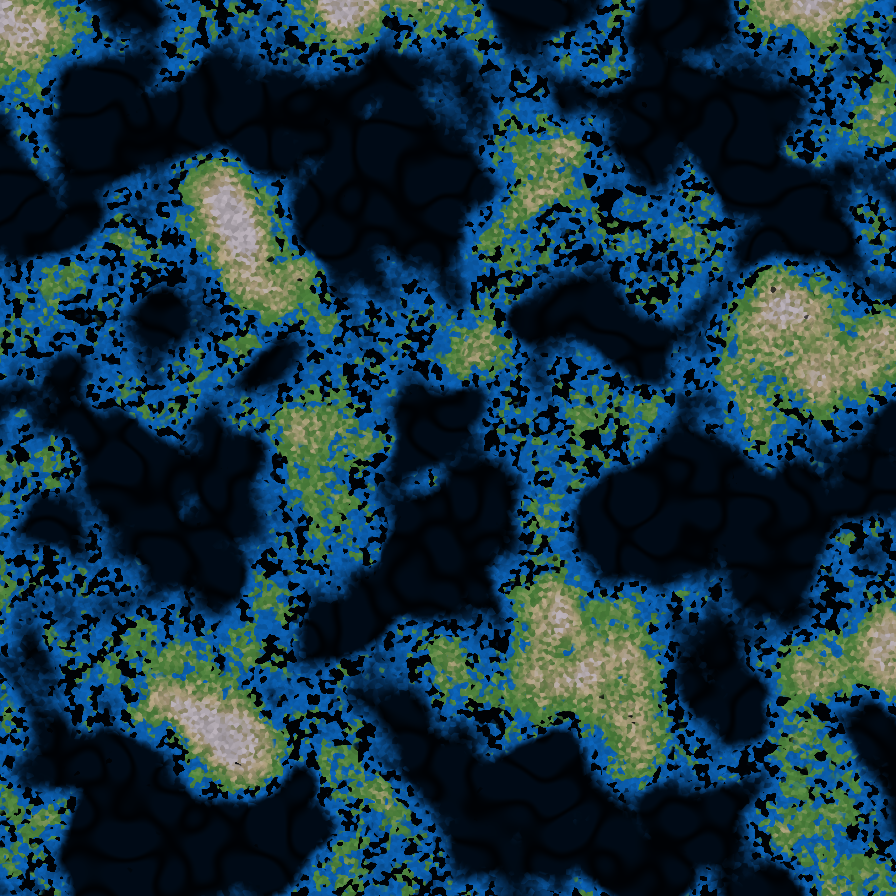
Give the GLSL for this texture, as a WebGL 1 fragment shader.

```glsl
precision highp float;

uniform vec2 u_resolution;

// Relief, in standard deviations of the height field
const float LOWEST_WAVE = 2.6;
const float HIGHEST_WAVE = 20.0;
const float WARP = 0.016;
const float DEEP_LEVEL = -0.64;
const float SHALLOW_LEVEL = 0.28;
const float LAND_LEVEL = 0.80;
const float LAND_RAGGEDNESS = 0.42;
const float EDGE = 0.15;

// Grains, in cells across the canvas
const float FINE_GRAIN = 165.0;
const float COARSE_GRAIN = 62.0;
const float COARSE_SHARE = 0.4;
const float GRAIN_SHARPNESS = 14.0;
const float GRAIN_DEVIATION = 0.173;
const float RARE_SPECKLE = 2.6;
const float DENSE_SPECKLE = 0.55;

const vec3 ABYSS = vec3(0.0, 0.008, 0.02);
const vec3 DEEP = vec3(0.0, 0.04, 0.085);
const vec3 WATER = vec3(0.04, 0.36, 0.67);
const vec3 GRASS = vec3(0.29, 0.50, 0.23);
const vec3 EARTH = vec3(0.47, 0.52, 0.32);
const vec3 ROCK = vec3(0.65, 0.59, 0.47);
const vec3 SUMMIT = vec3(0.66, 0.63, 0.66);

const float TAU = 6.2832;
const float GOLDEN_ANGLE = 2.39996;
const int WAVES = 24;

float hash(vec2 p) {
  return fract(sin(dot(p, vec2(127.1, 311.7))) * 43758.55);
}

// Sum of plane waves in scattered directions, scaled to unit deviation
float layeredSines(vec2 p, float lowest, float highest, float seed) {
  float sum = 0.0;
  float power = 0.0;
  for (int i = 0; i < WAVES; i++) {
    float n = float(i);
    float frequency = lowest * pow(highest / lowest, n / float(WAVES - 1));
    float angle = n * GOLDEN_ANGLE + seed;
    float amplitude = pow(frequency, -0.9);
    float phase = TAU * hash(vec2(n, seed));
    vec2 direction = vec2(cos(angle), sin(angle));
    sum += amplitude * sin(TAU * frequency * dot(p, direction) + phase);
    power += 0.5 * amplitude * amplitude;
  }
  return sum / sqrt(power);
}

// Cellular noise: each cell has a random value, blended softly at its borders
float cellGrain(vec2 p, float seed) {
  vec2 cell = floor(p);
  float total = 0.0;
  float weights = 0.0;
  for (int y = -1; y <= 1; y++) {
    for (int x = -1; x <= 1; x++) {
      vec2 id = cell + vec2(float(x), float(y));
      vec2 jitter = vec2(hash(id + seed), hash(id + seed + 37.3));
      vec2 offset = id + jitter - p;
      float weight = exp(-GRAIN_SHARPNESS * dot(offset, offset));
      total += weight * hash(id + seed + 71.9);
      weights += weight;
    }
  }
  return total / max(weights, 1e-9);
}

// Two grain sizes together, centred on zero with about unit deviation
float grain(vec2 p, float seed) {
  float fine = cellGrain(p * FINE_GRAIN, seed);
  float coarse = cellGrain(p * COARSE_GRAIN, seed + 11.0);
  return (mix(fine, coarse, COARSE_SHARE) - 0.5) / GRAIN_DEVIATION;
}

void main() {
  vec2 p = gl_FragCoord.xy / min(u_resolution.x, u_resolution.y);
  vec2 bend = vec2(sin(TAU * (3.7 * p.y + 1.3 * p.x)),
                   sin(TAU * (4.1 * p.x - 1.7 * p.y) + 2.0));
  float height = layeredSines(p + WARP * bend, LOWEST_WAVE, HIGHEST_WAVE, 4.7);
  float patches = grain(p, 3.1);
  float specks = grain(p, 23.7);
  float texture = cellGrain(p * FINE_GRAIN * 1.3, 53.3) - 0.5;

  // Deep sea with faint dark contours, rising to blue shallows
  float ripple = abs(layeredSines(p, 9.0, 24.0, 8.2));
  vec3 color = mix(ABYSS, DEEP, smoothstep(0.0, 0.9, ripple));
  float shallow = smoothstep(DEEP_LEVEL, SHALLOW_LEVEL, height + 0.08 * patches);
  color = mix(color, WATER * (1.0 + 0.22 * texture), shallow);

  // Land: grass, then earth, rock and pale summits
  float relief = height + 0.8 * texture;
  vec3 land = mix(GRASS, EARTH, smoothstep(0.9, 2.1, relief + 0.3 * texture));
  land = mix(land, ROCK, smoothstep(1.4, 2.5, relief + 0.2 * patches));
  land = mix(land, SUMMIT, smoothstep(2.1, 2.8, relief));
  land *= 1.0 + 0.24 * texture;
  float shore = height + LAND_RAGGEDNESS * patches - LAND_LEVEL;
  color = mix(color, land, smoothstep(-EDGE, EDGE, shore));

  // Black speckles, densest around the coasts
  float coast = smoothstep(-0.4, 0.1, height) * (1.0 - smoothstep(0.6, 1.25, height));
  float threshold = mix(RARE_SPECKLE, DENSE_SPECKLE, coast);
  color = mix(color, ABYSS, smoothstep(-EDGE, EDGE, specks - threshold));

  gl_FragColor = vec4(color, 1.0);
}
```
